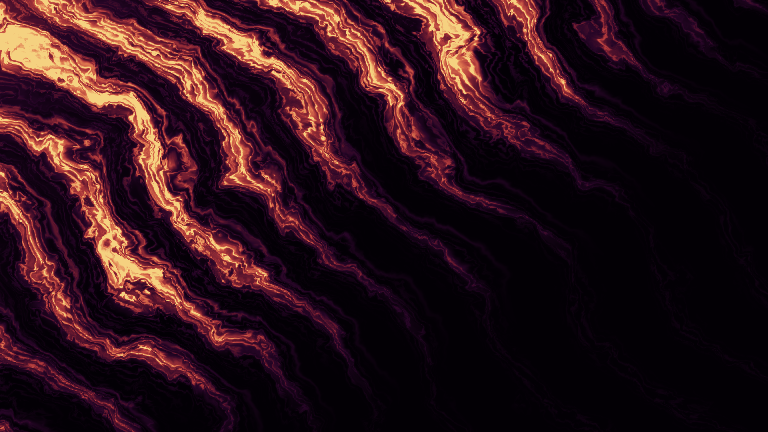
A WebGL 2 fragment shader for this background:

```glsl
#version 300 es
precision highp float;
// Glowing marble: molten diagonal veins that cool into black at the lower right.
// A meandering band phase, roughened by gradient noise, gives bodies and strands;
// their heat fades from the upper left and is coloured by a ramp.

uniform vec2 u_resolution;
out vec4 outColor;

const float TAU = 6.2831853;
const float BAND_SPACING = 0.237;
const float BAND_OFFSET = 0.066;
const float SPACING_SWAY = 0.156;    // uneven spacing, in bands
const float SWAY_PERIOD = 7.0;
const float MEANDER_SIZE = 0.06;
const float MEANDER_LENGTH = 0.95;
const float MEANDER_SHEAR = 0.38;
const float ROUGHNESS = 0.075;
const float STRANDS_PER_BAND = 11.0;
const vec3 BULGE_MIDDLE = vec3(0.68, 0.59, 0.095);  // centre and push to the right
const vec3 BULGE_CORNER = vec3(0.22, 0.90, 0.085);
const vec2 BODY_WIDTH = vec2(0.055, 0.23);    // cold and hot half widths
const vec2 COOL_RANGE = vec2(0.65, 1.4);
const vec2 SHADE_MIDDLE = vec2(0.78, 0.50);
const vec2 SHADE_LEFT = vec2(0.02, 0.34);
const vec2 HOT_LOW = vec2(0.42, 0.24);
const vec2 HOT_HIGH = vec2(1.05, 0.86);
const vec3 RAMP[6] = vec3[6](
  vec3(0.012, 0.0, 0.02), vec3(0.15, 0.02, 0.15), vec3(0.39, 0.09, 0.18),
  vec3(0.68, 0.22, 0.23), vec3(0.87, 0.46, 0.31), vec3(0.96, 0.82, 0.50));

vec2 hashGradient(vec2 cell) {
  vec3 h = fract(cell.xyx * vec3(0.1031, 0.1030, 0.0973));
  h += dot(h, h.yzx + 33.33);
  float angle = TAU * fract((h.x + h.y) * h.z);
  return vec2(cos(angle), sin(angle));
}

float gradientNoise(vec2 p) {
  vec2 i = floor(p), f = fract(p);
  vec2 s = f * f * f * (f * (f * 6.0 - 15.0) + 10.0);
  vec2 e = vec2(1.0, 0.0);
  float a = dot(hashGradient(i), f);
  float b = dot(hashGradient(i + e.xy), f - e.xy);
  float c = dot(hashGradient(i + e.yx), f - e.yx);
  float d = dot(hashGradient(i + e.xx), f - e.xx);
  return mix(mix(a, b, s.x), mix(c, d, s.x), s.y);
}

float fbm(vec2 p) {
  float sum = 0.0, gain = 1.0;
  for (int i = 0; i < 5; i++) {
    sum += gain * gradientNoise(p);
    p = mat2(1.6, 1.2, -1.2, 1.6) * p + 7.3;
    gain *= 0.5;
  }
  return sum;
}

// Round spot of strength one that fades with distance.
float softSpot(vec2 offset, float spread) {
  return exp(-dot(offset, offset) / spread);
}

// Thin line at every half integer, never narrower than a pixel.
float strandLine(float f) {
  float d = abs(fract(f) - 0.5);
  float width = max(0.15, 0.6 * fwidth(f));
  return exp(-d * d / (width * width)) * 0.15 / width;
}

// Continuous band number: whole values lie on vein centres.
float bandPhase(float across, float along, float rough) {
  float lag = along - 1.088 - MEANDER_SHEAR * across;
  across += MEANDER_SIZE * cos(TAU * lag / MEANDER_LENGTH) + ROUGHNESS * rough;
  float n = (across + BAND_OFFSET) / BAND_SPACING;
  return n - SPACING_SWAY * sin(TAU * (n - 3.0) / SWAY_PERIOD);
}

vec3 heatColor(float heat) {
  vec3 color = RAMP[0];
  for (int i = 1; i < 6; i++)
    color = mix(color, RAMP[i], clamp(heat * 5.0 - float(i - 1), 0.0, 1.0));
  return color;
}

void main() {
  vec2 p = gl_FragCoord.xy / u_resolution.y;
  float across = p.x + p.y - 1.0;
  float along = p.x - p.y + 1.0;
  across -= BULGE_MIDDLE.z * softSpot(p - BULGE_MIDDLE.xy, 0.085);
  across -= BULGE_CORNER.z * softSpot(p - BULGE_CORNER.xy, 0.045);

  // Vein geometry
  vec2 eddy = vec2(gradientNoise(p * 9.0), gradientNoise(p * 9.0 + 31.7));
  float rough = fbm(p * 6.0 + 3.1 + 0.35 * eddy);
  float phase = bandPhase(across, along, rough);
  float side = phase - round(phase);
  float offCenter = abs(side);
  float fibre = fbm(vec2(phase * 7.0, along * 7.0) + 1.5 * rough);

  // Warmth falls away from the upper left corner
  vec2 corner = pow(vec2(p.x / 1.4, max(1.0 - p.y, 0.0)), vec2(1.3));
  float reach = pow(corner.x + corner.y, 0.77);
  float warmth = 1.0 - smoothstep(COOL_RANGE.x, COOL_RANGE.y, reach);
  warmth *= 1.0 - 0.45 * softSpot(p - SHADE_MIDDLE, 0.07);
  warmth *= 1.0 - 0.40 * softSpot(p - SHADE_LEFT, 0.06);
  warmth *= 1.0 + 0.50 * softSpot(p - HOT_LOW, 0.03);
  warmth *= 1.0 + 0.35 * softSpot(p - HOT_HIGH, 0.02);

  // Bodies, flanking strands, side veins and faint far threads
  float width = mix(BODY_WIDTH.x, BODY_WIDTH.y, warmth);
  width *= 1.0 + 0.5 * gradientNoise(p * 5.0 + 11.0);
  float body = 1.0 - smoothstep(0.2 * width, 1.5 * width, offCenter);
  float halo = exp(-offCenter * offCenter / (5.0 * width * width));
  float strands = strandLine(phase * STRANDS_PER_BAND + 1.1 * fibre);
  float drift = (side - 0.31 - 0.15 * gradientNoise(p * 4.0 + 17.0)) / 0.035;
  float sideVein = exp(-drift * drift);
  float tone = 1.0 + 0.7 * gradientNoise(p * 3.5 + 5.0);
  float heat = body * (0.60 + 0.55 * fibre + 0.28 * strands);
  heat += 0.32 * strands * halo + 0.36 * sideVein;
  heat *= warmth * tone * (1.0 + 0.3 * exp(-3.0 * reach));
  heat += 0.07 * strands * halo;

  // Violet haze between the veins
  heat += 0.13 * (1.0 - smoothstep(0.05, 0.95, reach)) * (0.8 + 0.6 * fibre);
  heat += 0.22 * exp(-reach * reach / 0.03);

  outColor = vec4(heatColor(max(heat, 0.0)), 1.0);
}
```
